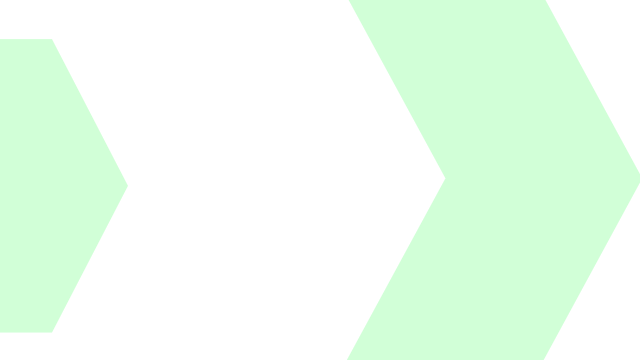
A Shadertoy shader for this background:

```glsl
// Two pale green arrow shapes pointing right on a white ground.
// Each is built from the signed distance to a V-shaped edge: the left one
// is cut flat above and below, the right one is a broad chevron band.

// Signed distance to a right-pointing V edge, negative on its left side.
float wedge(vec2 p, vec2 tip, float slope) {
    p -= tip;
    return (p.x + slope * abs(p.y)) / sqrt(1.0 + slope * slope);
}

// Coverage of a shape, softened over one pixel.
float fill(float dist, float pixel) {
    return clamp(0.5 - dist / pixel, 0.0, 1.0);
}

void mainImage(out vec4 fragColor, in vec2 fragCoord) {
    // Coordinates in canvas heights
    float pixel = 1.0 / iResolution.y;
    vec2 p = fragCoord * pixel;

    // Left arrow: pointed block with flat top and bottom
    vec2 arrowTip = vec2(0.3555, 0.4838);
    float arrow = max(wedge(p, arrowTip, 0.518), abs(p.y - arrowTip.y) - 0.4076);

    // Right chevron: the band between two parallel V edges
    float slope = 0.5428;
    float halfWidth = 0.2734 / sqrt(1.0 + slope * slope);
    float chevron = abs(wedge(p, vec2(1.5107, 0.5046), slope)) - halfWidth;

    // Paint both over white
    vec3 white = vec3(1.0);
    vec3 paleGreen = vec3(0.82, 1.0, 0.845);
    fragColor = vec4(mix(white, paleGreen, fill(min(arrow, chevron), pixel)), 1.0);
}
```
